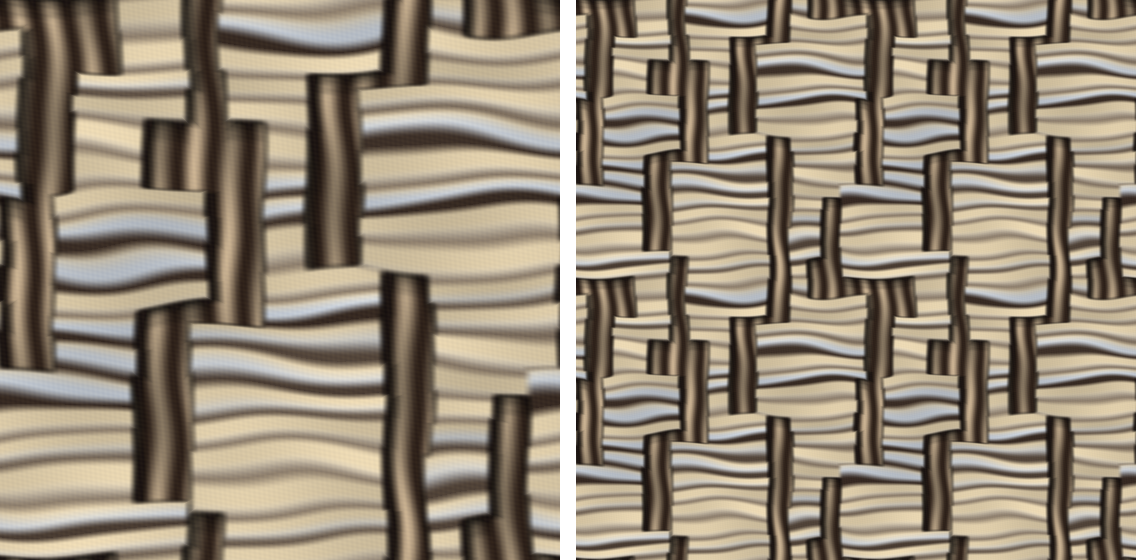
Left, the tile; right, the same tile 2 across and 2 down.
Reproduce this texture procedurally as a three.js fragment shader.

```glsl
// Woven wicker: stepped blocks of pale flat strands over brown upright rods, tileable.
varying vec2 vUv;

const float TAU = 6.2831853;
const float COLUMNS = 3.0;
const float ROWS = 18.0;

float hash(vec2 p) {
  return fract(sin(dot(p, vec2(12.99, 78.23)) + 0.7) * 4375.85);
}

// Centre (x) and half width (y) of the upright gap left of a column.
vec2 gapAt(float row, float column) {
  column = mod(column, COLUMNS);
  float stage = floor(mod(row + 4.0 * column, ROWS) / 6.0);
  float shift = 0.56 * (hash(vec2(stage + 3.0, column + 11.0)) - 0.5);
  return vec2(shift, 0.09 + 0.06 * hash(vec2(stage, column + 17.0)));
}

// Coverage across a column of the strand in this row.
float span(float row, float column, float x) {
  row = mod(row, ROWS);
  vec2 gapLeft = gapAt(row, column);
  vec2 gapRight = gapAt(row, column + 1.0);
  float ragged = 0.04 * (hash(vec2(row, column + 31.0)) - 0.5);
  float left = gapLeft.x + gapLeft.y + ragged;
  float right = 1.0 + gapRight.x - gapRight.y + ragged;

  // Some pairs of strands are cut short and bare the rods
  float cut = hash(vec2(floor(row / 2.0) + 7.0, column + 41.0));
  float width = right - left;
  right -= 0.48 * width * step(0.87, cut);
  left += 0.42 * width * step(cut, 0.10);
  return smoothstep(left - 0.035, left + 0.035, x)
       * smoothstep(right + 0.035, right - 0.035, x);
}

// How dark the crease below a strand is; few are deep.
float creaseDepth(float row, float column) {
  return smoothstep(0.45, 0.95, hash(vec2(mod(row, ROWS) + 2.0, column + 53.0)));
}

// Cross-section light: warm crown, cool lower side, brown creases.
vec3 strandColor(float f, float row, float column, vec2 p) {
  float tone = hash(vec2(row, column + 5.0));
  float below = creaseDepth(row, column);
  float above = creaseDepth(row + 1.0, column);
  vec3 cream = vec3(0.89, 0.82, 0.68);
  vec3 pale = mix(vec3(0.86, 0.84, 0.80), vec3(0.79, 0.82, 0.86), below);
  vec3 color = mix(cream, pale, smoothstep(0.75, 0.2, f + 0.5 * (0.5 - below)));
  color *= 0.90 + 0.10 * tone + 0.05 * sin(TAU * (2.0 * p.x + tone));

  vec3 shallow = vec3(0.55, 0.49, 0.42);
  vec3 deep = vec3(0.21, 0.16, 0.13);
  float wedge = 0.12 * below * (1.0 + sin(TAU * (2.0 * p.x + tone)));
  float lower = smoothstep(wedge - 0.04, wedge + 0.38, f);
  float upper = smoothstep(1.04, 0.72, f);
  color = mix(mix(shallow, deep, below), color, lower);
  return mix(mix(shallow, deep, above), color, upper);
}

// Topmost horizontal strand: colour and coverage.
vec4 strands(vec2 p) {
  vec4 result = vec4(0.0);
  for (int i = -1; i <= 1; i++) {
    float cell = floor(p.x * COLUMNS) + float(i);
    float column = mod(cell, COLUMNS);
    float y = p.y * ROWS + 0.37 * column;
    y += 0.19 * sin(TAU * (2.0 * p.x + 2.0 * p.y) + column * 2.0);
    y += 0.15 * sin(TAU * (5.0 * p.y - p.x) + column * 1.7);
    y += 0.04 * sin(TAU * (4.0 * p.x + 3.0 * p.y));
    float row = mod(floor(y), ROWS);
    float f = fract(y);
    float x = p.x * COLUMNS - cell;

    // Edges fade where the neighbour above or below is absent
    float cover = span(row, column, x);
    float below = mix(span(row - 1.0, column, x), 1.0, smoothstep(0.0, 0.3, f));
    float above = mix(span(row + 1.0, column, x), 1.0, smoothstep(1.0, 0.75, f));
    cover = min(cover, min(below, above));
    result = mix(result, vec4(strandColor(f, row, column, p), 1.0), cover);
  }
  return result;
}

// Upright rods with dark gaps between them.
vec3 rods(vec2 p) {
  float x = p.x * 16.0 + 0.10 * sin(TAU * (2.0 * p.y + p.x))
          + 0.04 * sin(TAU * (5.0 * p.y + 2.0 * p.x));
  float rod = mod(floor(x), 16.0);
  float u = fract(x);
  float body = smoothstep(0.04, 0.5, u) * smoothstep(1.0, 0.5, u);
  float light = 0.86 + 0.18 * sin(TAU * (2.0 * p.y + hash(vec2(rod, 2.0))));
  return mix(vec3(0.18, 0.13, 0.10), vec3(0.76, 0.67, 0.55) * light, body);
}

void main() {
  vec2 p = vUv;
  p.x += 0.003 * sin(TAU * (3.0 * vUv.y + vUv.x));

  // Rods, shaded by the strands above and to their left
  float beside = strands(p + vec2(-0.018, 0.004)).a;
  float overhead = 0.5 * (strands(p + vec2(0.0, 0.016)).a
                        + strands(p + vec2(0.0, 0.034)).a);
  vec3 color = rods(p) * (1.0 - 0.55 * beside) * (1.0 - 0.4 * overhead);
  color = max(color, vec3(0.11, 0.08, 0.07));

  vec4 top = strands(p);
  color = mix(color, top.rgb, top.a);

  // Faint diagonal fibre grain
  float grain = sin(TAU * 70.0 * (vUv.x + vUv.y))
              * sin(TAU * (44.0 * vUv.x - 60.0 * vUv.y));
  color += grain * vec3(0.017, 0.015, 0.008);
  gl_FragColor = vec4(color, 1.0);
}
```
